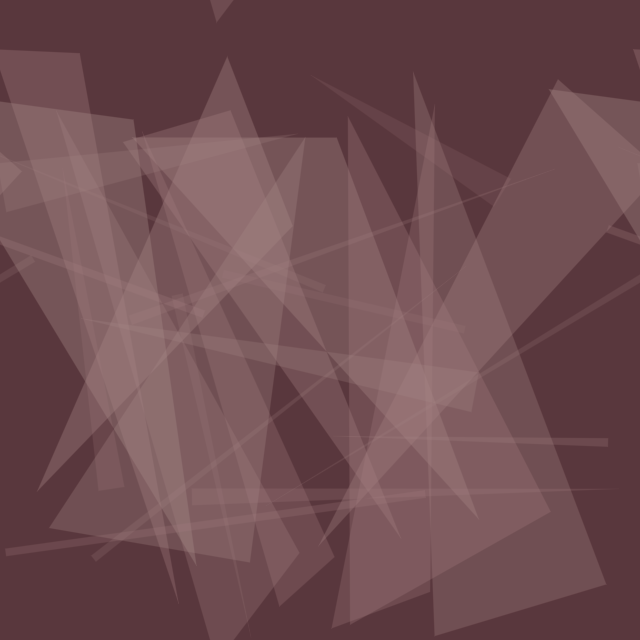
Write a three.js fragment shader that draws this background.

```glsl
// Overlapping translucent shards and thin slivers on a dark mauve ground, tiling on all sides.
varying vec2 vUv;

const vec3 GROUND = vec3(0.350, 0.215, 0.238);
const vec3 ROSE   = vec3(0.645, 0.485, 0.500);
const vec3 TAUPE  = vec3(0.655, 0.545, 0.535);

const int SHARDS  = 12;
const int SLIVERS = 14;

const vec2 CLUSTER_CENTER = vec2(0.45, 0.47);
const vec2 SHARD_SPREAD   = vec2(0.66, 0.14);
const vec2 SLIVER_SPREAD  = vec2(0.70, 0.65);

const vec2 SHARD_LENGTH  = vec2(0.70, 0.92);   // length stays below one tile
const vec2 SHARD_WIDTH   = vec2(0.05, 0.19);   // half width at the base
const vec2 SHARD_ALPHA   = vec2(0.24, 0.36);
const vec2 SLIVER_LENGTH = vec2(0.35, 0.78);
const vec2 SLIVER_WIDTH  = vec2(0.006, 0.042);
const vec2 SLIVER_ALPHA  = vec2(0.14, 0.26);

// Directions in radians: shards fall to the right or rise to it
const vec2 FALLING = vec2(1.75, 2.20);
const vec2 RISING  = vec2(0.78, 1.52);
const vec2 FLAT    = vec2(-0.62, 0.80);
const float FALLING_SHARE = 0.60;
const float BASE_SKEW     = 1.50;
const float BAR_SHARE     = 0.18;              // slivers that keep an even width
const float EDGE          = 0.0013;
const float PI            = 3.141593;

// Evenly spread sequences, so that few shapes still fill their ranges.
vec4 spread4(float i) {
  return fract(0.5 + i * vec4(0.8567, 0.7339, 0.6287, 0.5386));
}

vec3 spread3(float i) {
  return fract(0.5 + i * vec3(0.8192, 0.6710, 0.5497));
}

float range(vec2 limits, float t) {
  return mix(limits.x, limits.y, t);
}

// Nearest wrapped copy of a point around a center, turned so the axis is x.
vec2 wrappedLocal(vec2 p, vec2 center, float angle) {
  vec2 q = p - center;
  q -= floor(q + 0.5);
  float c = cos(angle), s = sin(angle);
  return vec2(c * q.x + s * q.y, c * q.y - s * q.x);
}

// Tapered shape from a slanted base at -x to its tip at +x.
float taperDistance(vec2 q, float len, float base, float tip, float skew) {
  float slope = (base - tip) / len;
  float side = (abs(q.y) - mix(base, tip, q.x / len + 0.5)) / sqrt(1.0 + slope * slope);
  float foot = (-q.x - 0.5 * len + abs(skew) * base + skew * q.y) / sqrt(1.0 + skew * skew);
  return max(side, max(foot, q.x - 0.5 * len));
}

float coverage(float d) {
  return 1.0 - smoothstep(-EDGE, EDGE, d);
}

void main() {
  vec3 color = GROUND;

  // Large steep shards, pointing up or down
  for (int n = 1; n <= SHARDS; n++) {
    vec4 h = spread4(float(n));
    vec3 k = spread3(float(n));
    vec2 center = CLUSTER_CENTER + (h.xy - 0.5) * SHARD_SPREAD;
    float lean = fract(h.z * 3.0);
    float angle = k.y < FALLING_SHARE ? range(FALLING, lean) : range(RISING, lean);
    if (h.y > 0.5) angle += PI;
    float skew = (fract(k.x * 7.0) - 0.5) * BASE_SKEW;
    vec2 q = wrappedLocal(vUv, center, angle);
    float d = taperDistance(q, range(SHARD_LENGTH, k.x), range(SHARD_WIDTH, h.w), 0.0, skew);
    vec3 tint = mix(ROSE, TAUPE, k.z);
    color = mix(color, tint, coverage(d) * range(SHARD_ALPHA, fract(k.z * 5.0)));
  }

  // Thin slivers and a few bars, mostly flat, every fifth one steep
  for (int n = 1; n <= SLIVERS; n++) {
    vec4 h = spread4(float(n) + 40.0);
    vec3 k = spread3(float(n) + 40.0);
    vec2 center = CLUSTER_CENTER + (h.xy - 0.5) * SLIVER_SPREAD;
    float angle = range(FLAT, h.z);
    if (mod(float(n), 5.0) < 0.5) angle = 0.5 * PI + 0.3 * angle;
    if (k.y < 0.5) angle += PI;
    bool isBar = k.z < BAR_SHARE;
    float base = isBar ? SLIVER_WIDTH.x : range(SLIVER_WIDTH, h.w * h.w * h.w);
    vec2 q = wrappedLocal(vUv, center, angle);
    float d = taperDistance(q, range(SLIVER_LENGTH, k.x), base, isBar ? base : 0.0, 0.0);
    vec3 tint = mix(ROSE, TAUPE, fract(k.x * 3.0));
    color = mix(color, tint, coverage(d) * range(SLIVER_ALPHA, fract(k.y * 5.0)));
  }

  gl_FragColor = vec4(color, 1.0);
}
```
